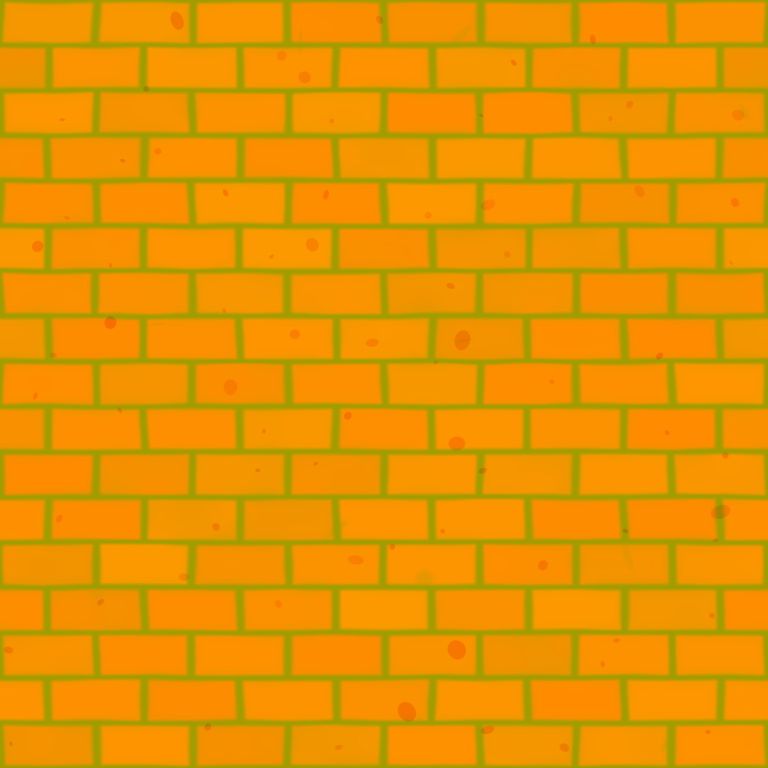
A Shadertoy shader for this texture:

```glsl
// Orange running-bond brick wall with soft olive joints, rusty spots and faint scratches.

const vec2 BRICKS = vec2(8.0, 17.0);               // repeats across and down
const vec2 JOINT_CORE = vec2(0.0015, 0.0005);      // half width of solid mortar
const vec2 JOINT_EDGE = vec2(0.0088, 0.0066);      // half width where mortar fades out
const vec2 WOBBLE = vec2(0.0036, 0.0018);          // bending of the joints
const vec2 WOBBLE_CELLS = vec2(16.0, 17.0);
const float JOINT_VARIATION = 0.3;

const vec3 BRICK_LIGHT = vec3(0.99, 0.60, 0.0);
const vec3 BRICK_DEEP = vec3(1.0, 0.545, 0.0);
const vec3 BRICK_DULL = vec3(0.92, 0.58, 0.0);
const vec3 MORTAR = vec3(0.63, 0.615, 0.0);
const vec3 SPOT_TINT = vec3(0.98, 0.79, 1.0);

const float SPOT_CELLS = 10.0;
const float SPOT_DENSITY = 0.8;
const vec2 SPOT_RADIUS = vec2(0.003, 0.0135);
const float SCRATCH_CELLS = 7.0;
const float SCRATCH_DENSITY = 0.3;
const vec2 SCRATCH_RADIUS = vec2(0.003, 0.007);
const float SCRATCH_OPACITY = 0.25;
const float GRIME = 0.14;

float hash(vec2 p, float seed) {
    vec3 q = fract(vec3(p.xyx + seed * 7.31) * vec3(0.1031, 0.1030, 0.0973));
    q += dot(q, q.yzx + 33.33);
    return fract((q.x + q.y) * q.z);
}

// Value noise that wraps over the canvas.
float noise(vec2 uv, vec2 cells, float seed) {
    vec2 p = uv * cells;
    vec2 i = floor(p);
    vec2 f = fract(p);
    f = f * f * (3.0 - 2.0 * f);
    vec2 lo = mod(i, cells);
    vec2 hi = mod(i + 1.0, cells);
    float bottom = mix(hash(lo, seed), hash(vec2(hi.x, lo.y), seed), f.x);
    float top = mix(hash(vec2(lo.x, hi.y), seed), hash(hi, seed), f.x);
    return mix(bottom, top, f.y);
}

// Coverage of randomly scattered, turned ellipses, one per occupied grid cell.
float scatter(vec2 uv, float cells, float density, vec2 radiusRange,
              float stretch, float softness, float seed) {
    float coverage = 0.0;
    vec2 home = floor(uv * cells);
    for (int y = -1; y <= 1; y++) {
        for (int x = -1; x <= 1; x++) {
            vec2 cell = home + vec2(x, y);
            vec2 id = mod(cell, cells);
            vec2 center = (cell + vec2(hash(id, seed), hash(id, seed + 1.0))) / cells;
            float radius = mix(radiusRange.x, radiusRange.y, pow(hash(id, seed + 2.0), 2.5));
            float angle = 6.2832 * hash(id, seed + 3.0);
            float aspect = 1.0 + stretch * hash(id, seed + 4.0);
            vec2 d = mat2(cos(angle), sin(angle), -sin(angle), cos(angle)) * (uv - center);
            float dist = length(d * vec2(aspect, 1.0)) - radius;
            float present = step(hash(id, seed + 5.0), density);
            float strength = mix(0.55, 1.0, hash(id, seed + 6.0));
            float shape = 1.0 - smoothstep(-softness, softness, dist);
            coverage = max(coverage, present * strength * shape);
        }
    }
    return coverage;
}

void mainImage(out vec4 fragColor, in vec2 fragCoord) {
    vec2 uv = fragCoord / iResolution.xy;
    float pixel = 1.0 / min(iResolution.x, iResolution.y);

    // Brick layout: every other row moves by half a brick.
    vec2 bend = vec2(noise(uv, WOBBLE_CELLS, 1.0), noise(uv, WOBBLE_CELLS, 2.0)) - 0.5;
    vec2 grid = (uv + WOBBLE * bend) * BRICKS;
    grid.x += 0.5 * mod(floor(grid.y), 2.0);
    vec2 id = mod(floor(grid), BRICKS);
    vec2 local = fract(grid);
    vec2 edge = min(local, 1.0 - local) / BRICKS;

    // Soft joints of slightly uneven width.
    float width = 1.0 + JOINT_VARIATION * (noise(uv, vec2(24.0, 34.0), 3.0) - 0.5);
    vec2 face = smoothstep(JOINT_CORE, max(JOINT_EDGE * width, JOINT_CORE + pixel), edge);
    float mortar = 1.0 - face.x * face.y;

    // Brick tone, uneven dullness and grime.
    vec3 color = mix(BRICK_LIGHT, BRICK_DEEP, hash(id, 4.0));
    float cloud = noise(uv, vec2(20.0, 30.0), 5.0);
    float dull = pow(hash(id, 6.0), 3.0) * mix(0.4, 1.0, cloud);
    color = mix(color, BRICK_DULL, dull);
    float rim = 1.0 - smoothstep(0.004, 0.018, min(edge.x, edge.y));
    color = mix(color, MORTAR, GRIME * rim * cloud);

    // Faint scratches, joints, then spots over everything.
    float scratch = scatter(uv, SCRATCH_CELLS, SCRATCH_DENSITY, SCRATCH_RADIUS * 3.0,
                            9.0, max(0.006, pixel), 20.0);
    color = mix(color, MORTAR, SCRATCH_OPACITY * scratch);
    color = mix(color, MORTAR, mortar);
    float spot = scatter(uv + 0.003 * bend.yx, SPOT_CELLS, SPOT_DENSITY, SPOT_RADIUS,
                         0.8, max(0.0011, pixel), 40.0);
    color *= mix(vec3(1.0), SPOT_TINT, spot);

    fragColor = vec4(color, 1.0);
}
```
